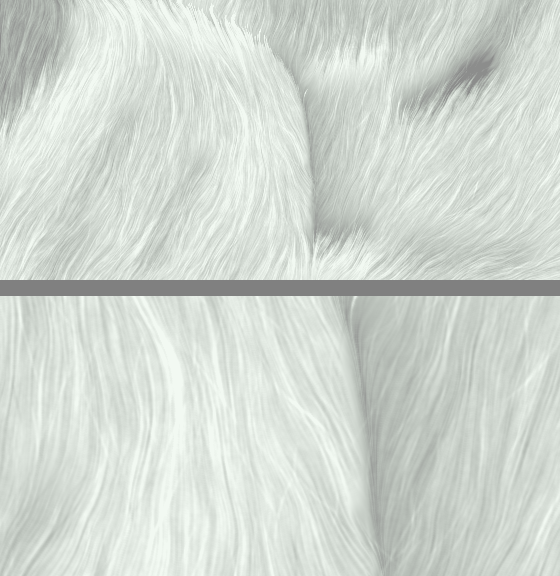
Top, the full canvas; bottom, a detail of the centre.
Write a WebGL 1 fragment shader that draws this texture.

```glsl
precision highp float;
uniform vec2 u_resolution;

vec2 hash2(vec2 c) {
  return fract(sin(vec2(dot(c, vec2(127.1, 311.7)), dot(c, vec2(269.5, 183.3)))) * 43758.5);
}

// Distance to the nearest scattered point, centred near zero
float cellular(vec2 p) {
  vec2 cell = floor(p), f = p - cell;
  float nearest = 4.0;
  for (int j = -1; j <= 1; j++)
    for (int i = -1; i <= 1; i++) {
      vec2 o = vec2(float(i), float(j));
      vec2 r = o + hash2(cell + o) - f;
      nearest = min(nearest, dot(r, r));
    }
  return sqrt(nearest) - 0.45;
}

// Signed offset from the deep central crease
float creaseOffset(vec2 p) {
  float y = clamp(p.y, 0.0, 1.05), y4 = y * y * y * y;
  return p.x - 1.13 + 0.07 * y + 0.45 * y4 * y4;
}

// Direction in which the hair falls
float lean(vec2 p) {
  float d = creaseOffset(p);
  float left = mix(-0.6 + 0.4 * p.y, 0.45, smoothstep(-0.55, 0.0, d + 0.5 * (p.y - 0.5)));
  float right = -0.2 - 0.35 * (1.0 - p.y) - 0.2 * smoothstep(1.3, 1.8, p.x)
    - 0.4 * (1.0 - smoothstep(0.0, 0.35, p.y)) * smoothstep(1.1, 1.5, p.x);
  float wave = 0.12 * sin(9.0 * p.x + 5.0 * p.y + 2.0 * sin(6.0 * p.y))
    + 0.10 * sin(27.0 * p.x - 11.0 * p.y + 2.0 * sin(13.0 * p.y + 4.0 * p.x))
    + 0.09 * sin(58.0 * p.x + 23.0 * p.y + 1.5 * sin(31.0 * p.y));
  return mix(left, right, smoothstep(-0.01, 0.04, d)) + wave;
}

vec2 fall(float angle) {
  return vec2(sin(angle), -cos(angle));
}

// Noise smeared along the fall: x = fine hair, y = tufts
vec2 streaks(vec2 p) {
  vec2 up = p, down = p, sum = vec2(0.0);
  for (int i = 0; i < 24; i++) {
    up -= 0.003 * fall(lean(up));
    down += 0.003 * fall(lean(down));
    sum.x += cellular(up * 160.0) + cellular(down * 160.0);
    sum.y += cellular(up * 42.0) + cellular(down * 42.0);
  }
  return sum / 48.0;
}

// Loose single hairs, tapered at both ends
float looseHairs(vec2 p) {
  float tone = 0.0;
  for (int k = 0; k < 6; k++) {
    float grid = 11.0 + 2.3 * float(k);
    vec2 cell = floor(p * grid);
    for (int j = -1; j <= 1; j++)
      for (int i = -1; i <= 1; i++) {
        vec2 c = cell + vec2(float(i), float(j));
        vec2 seed = hash2(c + 37.0 * float(k));
        vec2 root = (c + seed) / grid;
        vec2 kind = hash2(c + 11.0 + 53.0 * float(k));
        vec2 dir = fall(lean(root) + 0.8 * (kind.x - 0.5));
        vec2 r = p - root;
        float t = dot(r, dir) * grid / 0.9;
        float side = dot(r, vec2(-dir.y, dir.x)) - 0.02 * (seed.x - 0.5) * t * t;
        float taper = max(1.0 - t * t, 0.0);
        float width = max(0.0035, 1.2 / u_resolution.y);
        tone += (kind.y - 0.4) * taper * (1.0 - smoothstep(0.0, width, abs(side)));
      }
  }
  return tone;
}

// Soft ridge or hollow along a segment
float fold(vec2 p, vec2 a, vec2 b, float width) {
  vec2 ab = b - a;
  vec2 r = p - a - ab * clamp(dot(p - a, ab) / dot(ab, ab), 0.0, 1.0);
  return exp(-dot(r, r) / (width * width));
}

float shading(vec2 p) {
  float d = creaseOffset(p);
  float v = 0.872 + 0.012 * sin(11.0 * p.x + 7.0 * p.y + 2.0 * sin(5.0 * p.y));
  // Hollows
  v -= 0.18 * smoothstep(-0.04, 0.12, p.y - 0.52 - 0.95 * p.x) * (1.0 - smoothstep(0.2, 0.3, p.x));
  v -= 0.2 * smoothstep(-0.012, 0.015, d) * exp(-max(d, 0.0) / 0.1)
    * smoothstep(0.08, 0.25, p.y) * (1.0 - 0.6 * smoothstep(0.72, 0.95, p.y));
  v -= 0.2 * fold(p, vec2(1.48, 0.65), vec2(1.74, 0.77), 0.055);
  v -= 0.14 * fold(p, vec2(1.7, 0.78), vec2(1.88, 1.02), 0.08);
  v -= 0.09 * fold(p, vec2(1.0, 1.0), vec2(1.45, 0.97), 0.13);
  v -= 0.07 * fold(p, vec2(0.46, 0.6), vec2(0.3, 0.3), 0.05);
  v -= 0.09 * fold(p, vec2(0.72, 0.42), vec2(0.56, 0.1), 0.05);
  v -= 0.07 * fold(p, vec2(0.2, 0.02), vec2(0.28, 0.2), 0.07);
  v -= 0.11 * fold(p, vec2(1.13, 0.18), vec2(1.3, 0.2), 0.05);
  v -= 0.09 * fold(p, vec2(1.5, 0.13), vec2(1.85, 0.08), 0.08);
  // Lit ridges
  v += 0.08 * fold(p, vec2(0.45, 0.97), vec2(0.85, 0.87), 0.09);
  v += 0.06 * fold(p, vec2(0.06, 0.45), vec2(0.38, 0.8), 0.09);
  v += 0.1 * fold(p, vec2(1.14, 0.75), vec2(1.32, 0.8), 0.055);
  v += 0.04 * fold(p, vec2(0.7, 0.2), vec2(0.95, 0.5), 0.13);
  v += 0.05 * fold(p, vec2(1.0, 0.03), vec2(1.3, 0.06), 0.06);
  return v;
}

void main() {
  vec2 p = gl_FragCoord.xy / u_resolution.y;
  vec2 fur = streaks(p);
  // Tufts pull the light along the hair, feathering each fold
  float v = shading(p + fall(lean(p)) * (0.35 * fur.y + 0.3 * fur.x));
  v += 0.75 * fur.x + 0.42 * fur.y + 0.08 * looseHairs(p);
  v = clamp(v, 0.55, 0.95);
  vec3 tint = vec3(0.0, 0.028, 0.0) * smoothstep(0.5, 0.75, v);
  gl_FragColor = vec4(vec3(v) + tint, 1.0);
}
```
